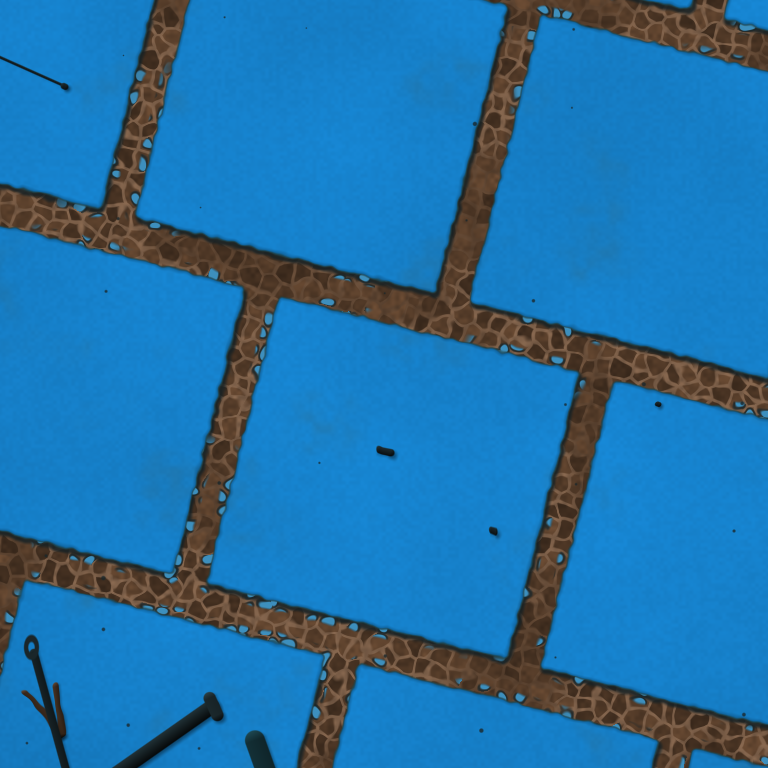
Write a WebGL 1 fragment shader that draws this texture.

```glsl
precision highp float;
uniform vec2 u_resolution;

#define PITCH vec2(0.449, 0.4388)
#define GAP vec2(0.0445, 0.052)
#define ORIGIN vec2(0.424, 0.2578)
#define ROW_SHIFT 0.23
#define ROW_DRIFT -0.0117
#define TILT 0.248
#define PEBBLES 46.0
#define BLUE vec3(0.085, 0.505, 0.795)
#define DEEP_BLUE vec3(0.05, 0.35, 0.56)
#define BROWN vec3(0.29, 0.205, 0.14)
#define TAN vec3(0.47, 0.36, 0.275)
#define DARK vec3(0.10, 0.15, 0.165)

float hash(vec2 p) {
  return fract(sin(dot(p, vec2(127.1, 311.7))) * 43758.55);
}

vec2 hash2(vec2 p) {
  return vec2(hash(p), hash(p + 17.3));
}

float noise(vec2 p) {
  vec2 i = floor(p), f = fract(p);
  f = f * f * (3.0 - 2.0 * f);
  return mix(mix(hash(i), hash(i + vec2(1, 0)), f.x),
             mix(hash(i + vec2(0, 1)), hash(i + 1.0), f.x), f.y);
}

float fbm(vec2 p) {
  float sum = 0.0, amp = 0.5;
  for (int i = 0; i < 4; i++) {
    sum += amp * noise(p);
    p = p * 2.03 + 5.1;
    amp *= 0.5;
  }
  return sum;
}

// Nearest distance, second distance and random id of the nearest cell
vec3 voronoi(vec2 p) {
  vec2 i = floor(p), f = fract(p);
  vec3 best = vec3(8.0, 8.0, 0.0);
  for (int y = -1; y <= 1; y++) {
    for (int x = -1; x <= 1; x++) {
      vec2 g = vec2(float(x), float(y));
      float d = length(g + 0.15 + 0.7 * hash2(i + g) - f);
      if (d < best.x) best = vec3(d, best.x, hash(i + g + 41.0));
      else best.y = min(best.y, d);
    }
  }
  return best;
}

// Rounded tile, negative inside
float tileDist(vec2 p) {
  vec2 q = abs(p) - 0.5 * (PITCH - GAP) + 0.006;
  return length(max(q, 0.0)) + min(max(q.x, q.y), 0.0) - 0.006;
}

float cover(float d, float px) {
  return 1.0 - smoothstep(-px, px, d);
}

// Round bar lit along its upper side
vec3 rod(vec3 col, vec2 p, vec2 a, vec2 b, float r, vec3 tint, float px) {
  vec2 ab = b - a;
  vec2 off = p - a - ab * clamp(dot(p - a, ab) / dot(ab, ab), 0.0, 1.0);
  float light = 0.75 + 0.55 * dot(off, vec2(-0.5, 0.85)) / r;
  col = mix(col, col * 0.6, cover(length(off + vec2(-0.003, 0.003)) - r, 0.004));
  return mix(col, tint * light, cover(length(off) - r, px));
}

void main() {
  vec2 p = gl_FragCoord.xy / u_resolution;
  float px = 0.9 / min(u_resolution.x, u_resolution.y);

  // Tilted running bond, v counted downwards
  float c = cos(TILT), s = sin(TILT);
  vec2 uv = vec2(c * p.x + s * (1.0 - p.y), c * (1.0 - p.y) - s * p.x);
  float row = floor((uv.y - ORIGIN.y) / PITCH.y);
  float shift = ORIGIN.x + ROW_DRIFT * row + ROW_SHIFT * mod(row, 2.0);
  vec2 local = (fract((uv - vec2(shift, ORIGIN.y)) / PITCH) - 0.5) * PITCH;
  float ragged = (noise(p * 95.0) - 0.5) * 0.004;
  float d = tileDist(local) + ragged;

  // Painted faces: mottling, grain, faint stains
  float cloud = fbm(p * 5.0);
  float grain = noise(p * 210.0) - 0.5;
  vec3 paint = BLUE * (0.94 + 0.13 * cloud + 0.05 * grain);
  paint *= 1.0 - 0.1 * smoothstep(0.5, 1.1, length(p - vec2(0.55, 0.6)));
  float stain = smoothstep(0.55, 0.8, fbm(p * 9.0 + 30.0)) * noise(p * 70.0);
  paint = mix(paint, vec3(0.17, 0.42, 0.55), 0.4 * stain);
  paint = mix(paint, DEEP_BLUE, 0.75 * smoothstep(-0.006, 0.0, d));

  // Pebbled joints
  vec2 warp = vec2(noise(p * 60.0), noise(p * 60.0 + 9.0)) - 0.5;
  vec3 cell = voronoi(uv * PEBBLES + 0.5 * warp);
  float pebble = smoothstep(0.08, 0.28, cell.y - cell.x);
  float worn = smoothstep(0.25, 0.6, noise(p * 13.0 + 4.0));
  vec3 joint = mix(mix(BROWN, TAN, 0.3 + 0.7 * worn),
                   BROWN * (0.8 + 0.5 * cell.z), pebble);
  joint *= 0.9 + 0.25 * noise(p * 170.0);

  // Shade cast by the tile edges
  float shade = tileDist(local - vec2(0.003, 0.004)) + ragged;
  joint = mix(joint, DARK * 0.85, 0.85 * (1.0 - smoothstep(-0.001, 0.005, shade)));

  // Flakes of paint left along the joint edges
  float flaky = step(0.5, cell.z) * smoothstep(0.4, 0.55, noise(p * 11.0 + 60.0))
              * (1.0 - smoothstep(0.009, 0.014, d));
  joint = mix(joint, DARK, 0.8 * flaky * (1.0 - smoothstep(0.38, 0.5, cell.x)));
  joint = mix(joint, vec3(0.24, 0.56, 0.74), flaky * (1.0 - smoothstep(0.24, 0.36, cell.x)));

  vec3 col = mix(joint, paint, cover(d, px));
  col = mix(col, vec3(0.14, 0.25, 0.24), 0.55 * (1.0 - smoothstep(0.0, 0.0022, abs(d))));

  // Scattered specks
  vec2 spot = p * 9.0;
  vec2 at = 0.2 + 0.6 * hash2(floor(spot) + 3.0);
  float size = 0.0028 * pow(hash(floor(spot) + 71.0), 3.0);
  float speck = length(fract(spot) - at) / 9.0 - size + 0.3 * ragged;
  col = mix(col, DARK, 0.8 * cover(speck, px) * step(0.0007, size));

  // Larger crumbs
  vec2 rough = p + 0.007 * warp;
  col = rod(col, rough, vec2(0.492, 0.415), vec2(0.507, 0.412), 0.005, DARK, px);
  col = rod(col, rough, vec2(0.638, 0.310), vec2(0.645, 0.308), 0.003, DARK, px);
  col = rod(col, rough, vec2(0.856, 0.475), vec2(0.859, 0.474), 0.004, DARK, px);

  // Straw, twigs, looped pin and nails
  col = rod(col, p, vec2(-0.01, 0.93), vec2(0.084, 0.888), 0.0017, DARK, px);
  col = rod(col, p, vec2(0.083, 0.888), vec2(0.085, 0.887), 0.004, DARK, px);
  col = rod(col, rough, vec2(0.033, 0.1), vec2(0.078, 0.042), 0.004, BROWN, px);
  col = rod(col, rough, vec2(0.071, 0.107), vec2(0.08, 0.045), 0.005, BROWN, px);
  col = rod(col, p, vec2(0.044, 0.15), vec2(0.088, -0.01), 0.0052, DARK, px);
  float loop = abs(length((p - vec2(0.041, 0.157)) * vec2(1.0, 0.6)) - 0.007) - 0.0028;
  col = mix(col, DARK, cover(loop, px));
  col = rod(col, p, vec2(0.276, 0.08), vec2(0.145, -0.012), 0.0095, DARK, px);
  col = rod(col, p, vec2(0.273, 0.091), vec2(0.283, 0.069), 0.008, DARK * 1.3, px);
  col = rod(col, p, vec2(0.332, 0.036), vec2(0.352, -0.02), 0.013, vec3(0.09, 0.22, 0.25), px);

  gl_FragColor = vec4(col, 1.0);
}
```
